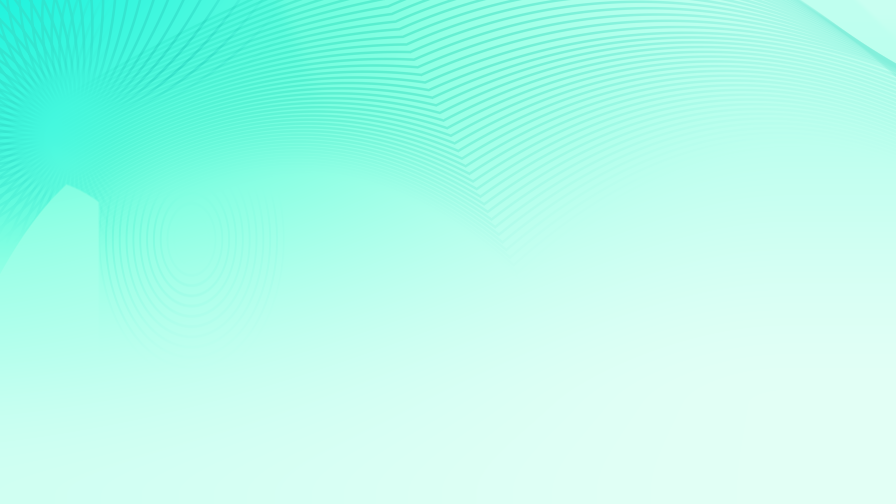
Write a WebGL 2 fragment shader that draws this background.

```glsl
#version 300 es
// Mint gradient with folded line waves, a corner ray fan and a pale notch.
precision highp float;

uniform vec2 u_resolution;
out vec4 outColor;

float pixel; // size of one pixel in canvas heights

// Antialiased coverage of a line, given the distance to its centre.
float stroke(float dist, float halfWidth) {
    return 1.0 - smoothstep(max(halfWidth - 0.7 * pixel, 0.0), halfWidth + 0.7 * pixel, dist);
}

// Turns a lightness from 0 to 1 into a tone from turquoise to pale mint.
vec3 mintRamp(float light) {
    return vec3(light,
                mix(0.95, 1.0, smoothstep(0.0, 0.6, light)),
                mix(0.87, 0.97, smoothstep(0.35, 1.0, light)));
}

// Parabolas that meet in a kink along a slanted crease.
float foldedWaves(vec2 p) {
    float clear = 1.0;
    for (int i = 0; i < 44; i++) {
        float start = -0.093 + 0.0151 * float(i);
        float creaseX = 0.764 + 0.485 * start;
        float d = abs(p.x - creaseX);
        float above = max(0.174 - start, 0.0);
        float below = max(start - 0.174, 0.0);
        vec2 bend = p.x < creaseX
            ? vec2(2.05, 1.4) * (start - 0.093) + vec2(0.0, 0.432)
            : vec2(0.44 + 1.3 * below, 0.432 + 1.12 * below + 0.75 * above);
        float height = start - bend.x * d + bend.y * d * d;
        float slope = 2.0 * bend.y * d - bend.x;
        float dist = abs(p.y - height) / sqrt(1.0 + slope * slope);
        float fade = 1.0 - smoothstep(0.14, 0.58, start);
        float reach = p.x < creaseX ? mix(0.35, 1.0, smoothstep(0.2, 0.8, p.x))
                                    : mix(1.0, 0.35, smoothstep(0.95, 1.7, p.x));
        clear *= 1.0 - 0.9 * fade * reach * stroke(dist, 0.0025);
    }
    return min(1.0 - clear, 0.9) * smoothstep(0.1, 0.26, p.x);
}

// Rays around a hub, swept sideways as they leave it.
float rayFan(vec2 p, float sweep) {
    vec2 q = p - vec2(0.15, 0.266);
    float r = length(q);
    float turn = (atan(q.x, -q.y) + sweep * r) * 72.0 / 6.28319;
    float dist = abs(fract(turn) - 0.5) * r * 6.28319 / 72.0;
    return stroke(dist, 0.0026) * smoothstep(0.05, 0.22, r);
}

// Faint nested loops beside the notch.
float nestedLoops(vec2 p) {
    float r = length((p - vec2(0.38, 0.475)) / vec2(0.19, 0.285));
    float dist = abs(fract(r * 14.0) - 0.5) / 14.0 * 0.2;
    float mask = smoothstep(0.15, 0.4, r) * (1.0 - smoothstep(0.9, 1.02, r));
    mask *= smoothstep(0.36, 0.46, p.y) * (1.0 - smoothstep(0.45, 0.77, p.y));
    return stroke(dist, 0.002) * mask * mix(1.0, 0.4, smoothstep(0.2, 0.55, p.x));
}

// Pale area under a pointed arch, closed by an upright right edge.
float notch(vec2 p) {
    float d = p.x - 0.132;
    float edge = d < 0.0 ? 0.366 - 0.9 * d + 3.4 * d * d : 0.366 + 0.35 * d + 3.0 * d * d;
    return smoothstep(-1.5 * pixel, 1.5 * pixel, p.y - edge)
         * (1.0 - smoothstep(0.193, 0.2, p.x));
}

void main() {
    pixel = 1.0 / u_resolution.y;
    // Canvas heights, with y measured downwards from the top edge.
    vec2 p = vec2(gl_FragCoord.x, u_resolution.y - gl_FragCoord.y) * pixel;
    float across = gl_FragCoord.x / u_resolution.x;

    // Diagonal base gradient
    float left = mix(0.05, 0.81, smoothstep(-0.18, 0.98, p.y));
    float right = mix(0.7, 0.885, smoothstep(0.05, 0.8, p.y));
    float light = mix(left, right, smoothstep(-0.14, 0.88, across));

    // Soft panels and the notch
    float inside = notch(p);
    float outside = 1.0 - inside;
    light += 0.05 * smoothstep(0.0, 0.05, p.x - 0.53 - 0.4 * p.y)
           * (1.0 - smoothstep(0.0, 0.3, p.y));
    light += 0.04 * smoothstep(0.0, 0.02, p.x - 1.69 - p.y)
           * (1.0 - smoothstep(0.0, 0.12, p.y));
    light += 0.06 * inside * (1.0 - smoothstep(0.4, 0.74, p.y));
    light -= 0.07 * outside * (1.0 - smoothstep(0.1, 0.35, p.x))
           * smoothstep(0.1, 0.3, p.y) * (1.0 - smoothstep(0.38, 0.6, p.y));
    vec3 color = mintRamp(light);

    // Line work
    float corner = (1.0 - smoothstep(0.35, 0.58, p.x)) * (1.0 - smoothstep(0.25, 0.5, p.y));
    corner *= 1.0 - smoothstep(0.0, 0.07, min(p.y - 0.2 + 0.42 * (p.x - 0.2), p.x - 0.17));
    float crossing = 1.0 - smoothstep(0.08, 0.24, p.x);
    float rays = rayFan(p, 0.7) + crossing * rayFan(p, -1.2);
    color = mix(color, vec3(0.2, 0.87, 0.79), 0.7 * min(rays, 1.0) * corner * outside);
    color = mix(color, color * vec3(0.66, 0.93, 0.91), foldedWaves(p) * outside);
    color = mix(color, color * vec3(0.84, 0.98, 0.97), 0.8 * nestedLoops(p) * outside);

    outColor = vec4(color, 1.0);
}
```
